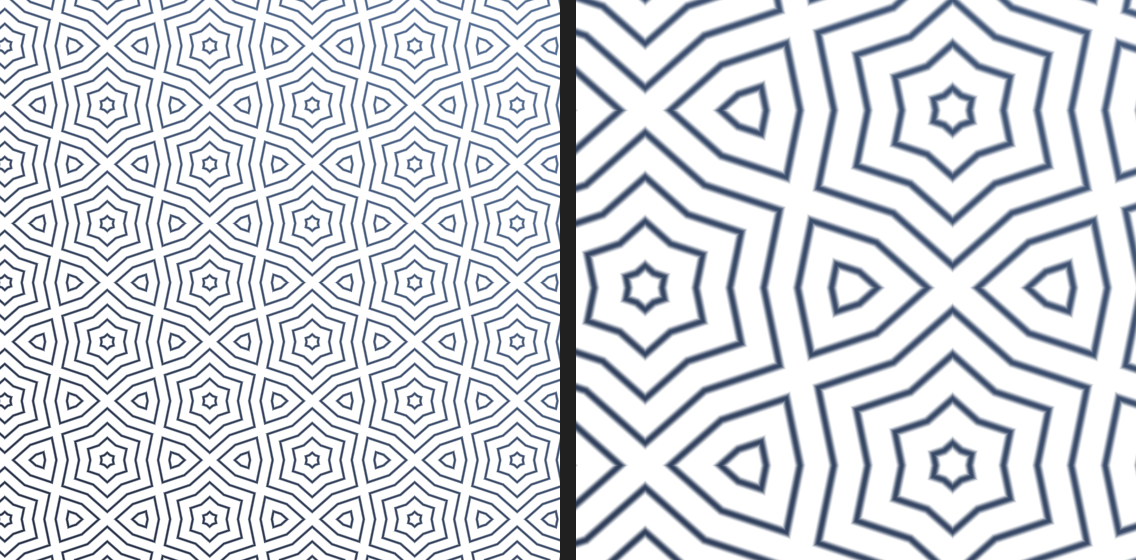
Left: the whole. Right: its middle third, enlarged.
Write a Shadertoy shader that draws this pattern.

```glsl
// Six-pointed stars on a triangular lattice, drawn as concentric navy outlines.
// Each lattice cell is folded into one 30 degree wedge, where every outline is a
// parallel line; the lines past the star's rim close into the bowed triangles.

// Offset from the nearest star centre, for a lattice of unit spacing.
vec2 nearestStar(vec2 p) {
    vec2 size = vec2(sqrt(3.0), 1.0);
    vec2 a = mod(p + 0.5 * size, size) - 0.5 * size;
    vec2 b = mod(p, size) - 0.5 * size;
    return dot(a, a) < dot(b, b) ? a : b;
}

// Mirrors the plane into the wedge between a notch (0 deg) and a tip (30 deg).
vec2 foldWedge(vec2 q) {
    vec2 mirror = vec2(-0.5, 0.8660254);
    q = abs(q);
    q -= 2.0 * max(dot(q, mirror), 0.0) * mirror;
    return vec2(q.x, abs(q.y));
}

// Distance to the closest outline, in lattice units.
float outlineDistance(vec2 p) {
    vec2 q = foldWedge(nearestStar(p));
    vec2 notch = vec2(0.382, 0.0);
    vec2 tip = 0.5 * vec2(0.8660254, 0.5);   // neighbouring stars meet here
    vec2 rim = tip - notch;
    vec2 normal = normalize(vec2(rim.y, -rim.x));
    float spacing = dot(notch, normal) / 4.0; // four outlines per star
    return abs(fract(dot(q, normal) / spacing) - 0.5) * spacing;
}

void mainImage(out vec4 fragColor, in vec2 fragCoord) {
    vec2 uv = fragCoord / iResolution.y;
    float pitch = 0.2113;
    float d = outlineDistance((uv - vec2(0.5575, 0.601)) / pitch) * pitch;

    // Soft-edged stroke, never sharper than a pixel
    float soft = max(0.0017, 0.7 / iResolution.y);
    float ink = 1.0 - smoothstep(-soft, soft, d - 0.002);

    // Ink brightens from dark navy to steel blue toward the upper right
    float glow = smoothstep(0.0, 1.0, dot(uv, vec2(0.45, 0.55)));
    vec3 inkColor = mix(vec3(0.14, 0.18, 0.27), vec3(0.32, 0.42, 0.57), glow);

    fragColor = vec4(mix(vec3(1.0), inkColor, ink), 1.0);
}
```
